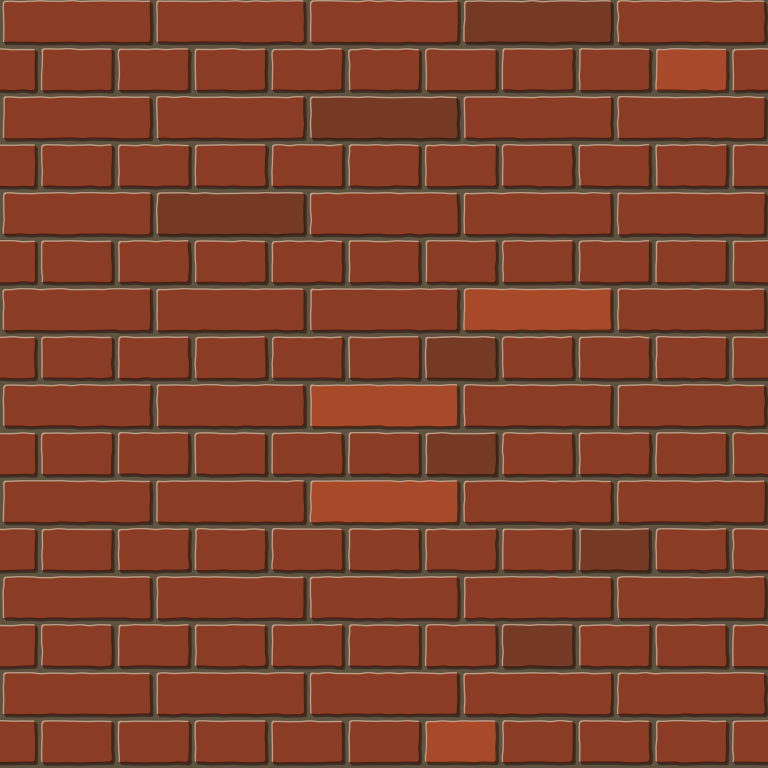
Give the GLSL for this texture, as a Shadertoy shader.

```glsl
// Seamless brick wall: courses of headers and stretchers with lit, worn edges.

// Layout, in units of the canvas
const float COURSES = 16.0;
const float HEADERS = 10.0;                    // short bricks, even courses
const float STRETCHERS = 5.0;                  // long bricks, odd courses
const vec2 INSET_LOW = vec2(0.0038, 0.0062);   // joint left of and below a brick
const vec2 INSET_HIGH = vec2(0.0030, 0.0006);  // joint right of and above it
const float CORNER = 0.0035;

// Edges
const float RIM_WIDTH = 0.0018;
const float BEVEL_WIDTH = 0.0018;
const float SHADOW_OFFSET = 0.0026;
const float WOBBLE = 0.0014;
const float WOBBLE_FREQUENCY = 75.0;

// Scattered odd bricks
const int ODD_BRICKS = 12;
const int BRIGHT_BRICKS = 5;
const float SEED = 7.0;

// Colours
const vec3 BRICK = vec3(0.545, 0.237, 0.145);
const vec3 BRIGHT = vec3(0.660, 0.290, 0.160);
const vec3 DARK = vec3(0.460, 0.227, 0.140);
const vec3 MORTAR = vec3(0.370, 0.320, 0.255);
const vec3 SHADOW = vec3(0.235, 0.180, 0.125);
const vec3 RIM = vec3(0.740, 0.620, 0.530);
const float BEVEL_SHADE = 0.52;

float hash(vec2 p) {
    vec3 q = fract(p.xyx * 0.1031);
    q += dot(q, q.yzx + 33.33);
    return fract((q.x + q.y) * q.z);
}

// Smooth one-dimensional noise in -1..1
float noise(float x, float seed) {
    float i = floor(x);
    float f = fract(x);
    f = f * f * (3.0 - 2.0 * f);
    return 2.0 * mix(hash(vec2(i, seed)), hash(vec2(i + 1.0, seed)), f) - 1.0;
}

// Coverage of a rounded box centred on the origin
float coverage(vec2 p, vec2 halfSize) {
    vec2 q = abs(p) - halfSize + CORNER;
    float d = length(max(q, 0.0)) + min(max(q.x, q.y), 0.0) - CORNER;
    float blur = 0.7 / iResolution.y;
    return 1.0 - smoothstep(-blur, blur, d);
}

// Body colour: a few bricks, each in a different course, are bright or dark
vec3 brickColour(float course, float column, float count) {
    vec3 colour = BRICK;
    for (int i = 0; i < ODD_BRICKS; i++) {
        float oddCourse = mod(float(i) * 9.0 + 5.0, COURSES);
        float oddColumn = floor(hash(vec2(float(i), SEED)) * count);
        if (oddCourse == course && oddColumn == column)
            colour = i < BRIGHT_BRICKS ? BRIGHT : DARK;
    }
    return colour;
}

void mainImage(out vec4 fragColor, in vec2 fragCoord) {
    vec2 uv = fragCoord / iResolution.xy;

    // Course, column and position inside the cell
    float course = mod(floor(uv.y * COURSES), COURSES);
    bool isHeader = mod(course, 2.0) < 0.5;
    float count = isHeader ? HEADERS : STRETCHERS;
    float x = uv.x * count - (isHeader ? 0.5 : 0.0);
    float column = mod(floor(x), count);
    vec2 cellSize = 1.0 / vec2(count, COURSES);
    vec2 local = fract(vec2(x, uv.y * COURSES)) * cellSize;

    // Brick outline, with its own uneven line on each side
    vec2 halfSize = 0.5 * (cellSize - INSET_LOW - INSET_HIGH);
    vec2 p = local - INSET_LOW - halfSize;
    float id = course * HEADERS + column;
    vec2 side = step(0.0, p);
    vec2 along = local * WOBBLE_FREQUENCY;
    vec2 wave = vec2(noise(along.y, id * 4.0 + side.x),
                     noise(along.x, id * 4.0 + 2.0 + side.y));
    p += 0.5 * WOBBLE * wave;

    // Light falls from the upper left
    vec2 toLight = vec2(-1.0, 1.0);
    float body = coverage(p, halfSize);
    float rim = 1.0 - coverage(p + toLight * RIM_WIDTH, halfSize);
    float bevel = 1.0 - coverage(p - toLight * BEVEL_WIDTH, halfSize);
    float shadow = coverage(p + toLight * SHADOW_OFFSET, halfSize);

    // Layers, from the joint up to the lit rim
    vec3 brick = brickColour(course, column, count);
    brick *= mix(1.0, BEVEL_SHADE, bevel);
    brick = mix(brick, RIM, rim * (1.0 - 0.7 * bevel));
    vec3 joint = mix(MORTAR, SHADOW, shadow);
    fragColor = vec4(mix(joint, brick, body), 1.0);
}
```
